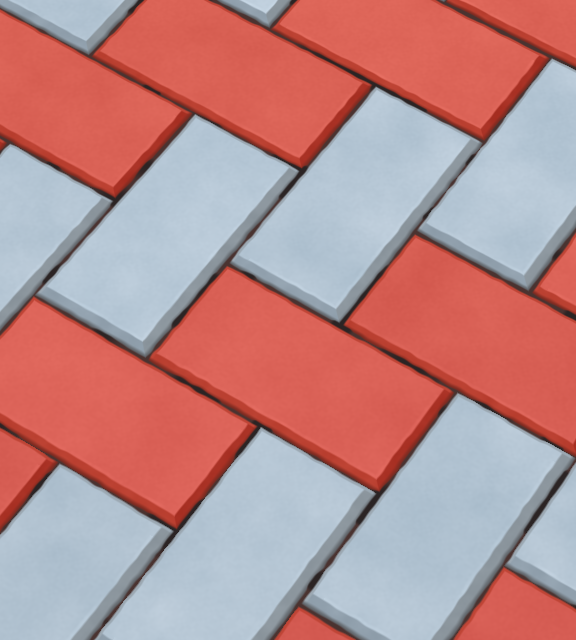
Reproduce this pattern procedurally as a WebGL 2 fragment shader.

```glsl
#version 300 es
precision highp float;
// Herringbone paving of bevelled red and blue-grey blocks, seen at a slant.

uniform vec2 u_resolution;
out vec4 fragColor;

float hash(vec2 p) {
  p = fract(p * vec2(0.1031, 0.1137));
  p += dot(p, p.yx + 33.33);
  return fract((p.x + p.y) * p.x * 7.31);
}

float noise(vec2 p) {
  vec2 i = floor(p), f = fract(p);
  f = f * f * (3.0 - 2.0 * f);
  return mix(mix(hash(i), hash(i + vec2(1, 0)), f.x),
             mix(hash(i + vec2(0, 1)), hash(i + vec2(1, 1)), f.x), f.y);
}

float fbm(vec2 p) {
  float sum = 0.0, amp = 0.5;
  for (int i = 0; i < 4; i++) {
    sum += amp * noise(p);
    p = mat2(1.6, 1.2, -1.2, 1.6) * p + 7.3;
    amp *= 0.5;
  }
  return sum;
}

// Canvas point (y down) to paving plane, one unit per block width.
vec2 toPlane(vec2 p) {
  vec2 tilt = vec2(-0.015, -0.028);
  mat2 axes = mat2(vec2(0.1693, 0.0911) - tilt.x * p,
                   vec2(-0.1328, 0.1354) - tilt.y * p);
  return inverse(axes) * (p - vec2(0.354, 0.4115));
}

void main() {
  vec2 p = gl_FragCoord.xy / u_resolution.y;
  p.y = 1.0 - p.y;
  vec2 plane = toPlane(p);
  float aa = 6.0 / u_resolution.y;

  // Each diagonal run of four cells holds one red and one grey block.
  vec2 cell = floor(plane);
  float k = mod(cell.x + cell.y, 4.0);
  bool red = k < 1.5;
  vec2 id = cell - (red ? vec2(k, 0) : vec2(0, k - 2.0));
  vec2 size = red ? vec2(2, 1) : vec2(1, 2);
  vec2 local = plane - id;

  // Distances to the far (x right, y lower) and near edges, a little uneven.
  float rough = 0.012 * (noise(plane * 13.0) - 0.5);
  vec2 shift = 0.012 * (vec2(hash(id + 41.0), hash(id + 87.0)) - 0.5);
  vec2 toFar = size - local + shift + rough;
  vec2 toNear = local - shift + rough;
  float farEdge = min(toFar.x, toFar.y);
  float nearEdge = min(toNear.x, toNear.y);

  // Top face with soft clouds and fine grain.
  vec3 face = red ? vec3(0.855, 0.382, 0.338) : vec3(0.705, 0.772, 0.828);
  float cloud = fbm(plane * 2.3 + id * 5.0) - 0.47;
  float grain = noise(plane * 45.0) - 0.5;
  face += cloud * (red ? vec3(0.05, 0.06, 0.055) : vec3(0.11, 0.09, 0.08));
  face += 0.014 * grain + 0.025 * (hash(id + 13.0) - 0.5);
  face += (red ? vec3(0.03, 0.035, 0.02) : vec3(0.02)) * (0.45 - p.y);

  // Bevels: lit lower side, darker right side, joined by a mitre.
  vec3 lower = red ? vec3(0.73, 0.25, 0.19) : vec3(0.57, 0.63, 0.68);
  vec3 right = red ? vec3(0.66, 0.19, 0.14) : vec3(0.55, 0.59, 0.62);
  vec3 bevel = mix(lower, right, smoothstep(-aa, aa, toFar.y - toFar.x));
  bevel += 0.06 * (fbm(plane * 9.0) - 0.47);
  float width = red ? 0.095 : 0.115;
  vec3 color = mix(bevel, face, smoothstep(width - aa, width + aa, farEdge));

  // Worn pale arris along the inner line of the bevel.
  float arris = 1.0 - smoothstep(0.0, 0.014 + aa, abs(farEdge - width - 0.012));
  color += 0.035 * arris * noise(plane * 7.0) * step(width, nearEdge);

  // Thin shaded rim on the near sides.
  vec3 rim = red ? vec3(0.75, 0.27, 0.21) : vec3(0.61, 0.66, 0.70);
  color = mix(rim, color, smoothstep(0.022, 0.028 + aa, nearEdge));

  // Shadowed foot of the far sides, then the dark joint with chipped gaps.
  vec3 foot = red ? vec3(0.50, 0.17, 0.13) : vec3(0.39, 0.41, 0.43);
  color = mix(foot, color, smoothstep(0.018, 0.045 + aa, farEdge));
  float chips = smoothstep(0.62, 0.8, noise(plane * 5.0 + 19.0));
  vec3 joint = mix(vec3(0.29, 0.20, 0.19), vec3(0.17, 0.14, 0.14), chips);
  float gapFar = 0.014 + 0.012 * chips;
  color = mix(joint, color, smoothstep(gapFar - aa, gapFar + aa, farEdge));
  color = mix(joint, color, smoothstep(0.008 - aa, 0.008 + aa, nearEdge));

  fragColor = vec4(clamp(color, 0.0, 1.0), 1.0);
}
```
